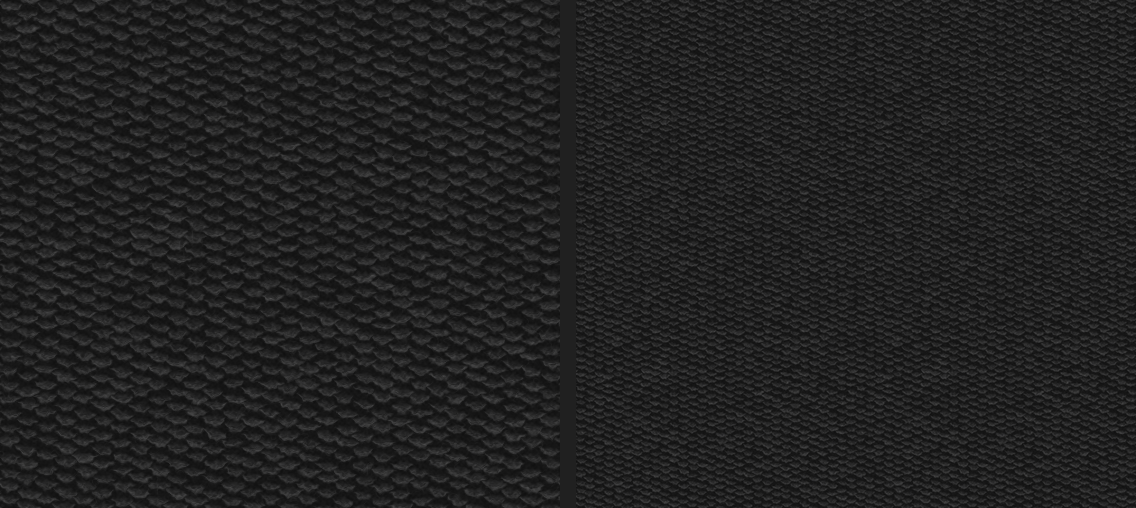
Left, the tile; right, the same tile 2 across and 2 down.
Give the GLSL for this texture, as a Shadertoy shader.

```glsl
const vec2 STITCHES = vec2(30.0, 35.0);   // columns (even) and rows
const vec2 HALF_SIZE = vec2(0.60, 0.36);  // stitch half extents, in cells
const vec2 JITTER = vec2(0.18, 0.20);     // position wander, in cells
const float TILT = 0.20;                  // fall towards the right
const float TILT_SPREAD = 0.5;
const float CURL = 0.30;                  // upward bend of both ends
const float TOP_HEIGHT = 0.75;            // top bulge relative to the bottom one
const float TOP_SOFTNESS = 0.62;
const float BOTTOM_SOFTNESS = 0.38;
const float FIBRE_STRENGTH = 0.7;
const float RAGGEDNESS = 0.17;
const float FUZZ_STRENGTH = 0.03;
const float NAP_STRENGTH = 0.22;
const float NO_WRAP = 4096.0;
const vec3 GAP_COLOR = vec3(0.083, 0.083, 0.083);
const vec3 YARN_COLOR = vec3(0.146, 0.146, 0.147);
const vec3 RIM_COLOR = vec3(0.228, 0.228, 0.229);

vec2 hash2(vec2 cell) {
    uvec2 v = uvec2(cell) * 1664525u + 1013904223u;
    v.x += v.y * 1664525u;
    v.y += v.x * 1664525u;
    v ^= v >> 16u;
    v.x += v.y * 1664525u;
    v.y += v.x * 1664525u;
    v ^= v >> 16u;
    return vec2(v & 65535u) / 65535.0;
}

float gradientAt(vec2 corner, vec2 offset, vec2 period) {
    float angle = 6.2832 * hash2(mod(corner, period)).x;
    return dot(vec2(cos(angle), sin(angle)), offset);
}

// Gradient noise, about -0.7 to 0.7, repeating after a whole period
float noise(vec2 p, vec2 period) {
    vec2 i = floor(p), f = p - i;
    vec2 u = f * f * f * (f * (f * 6.0 - 15.0) + 10.0);
    vec2 e = vec2(0.0, 1.0);
    return mix(
        mix(gradientAt(i, f, period), gradientAt(i + e.yx, f - e.yx, period), u.x),
        mix(gradientAt(i + e.xy, f - e.xy, period), gradientAt(i + e.yy, f - e.yy, period), u.x),
        u.y);
}

float tiledNoise(vec2 uv, vec2 period) {
    return noise(uv * period, period);
}

// One leaf-shaped stitch: x = coverage, y = rim light, z = tone
vec3 stitch(vec2 offset, vec2 id) {
    vec2 shape = hash2(id + 100.0);
    vec2 look = hash2(id + 200.0);
    vec2 q = offset / (HALF_SIZE * mix(vec2(0.9, 0.8), vec2(1.1, 1.15), shape));
    q.y += (TILT + TILT_SPREAD * (look.x - 0.5)) * q.x - CURL * q.x * q.x;

    // Strands run along the bent stitch
    vec2 seed = 20.0 + floor(200.0 * look);
    float strands = noise(vec2(q.x * 1.7 + q.y * 0.8, q.y * 2.4 - q.x * 0.7) + seed, vec2(NO_WRAP));
    float hairs = noise(vec2(q.x * 3.5, q.y * 3.6 - q.x * 2.0) + seed + 300.0, vec2(NO_WRAP));
    float fibre = 0.5 * strands + 0.7 * hairs;

    // Blurred top, firmer bottom
    float bulge = 1.0 - q.x * q.x;
    float height = q.y > 0.0 ? q.y / TOP_HEIGHT : -q.y;
    float softness = mix(BOTTOM_SOFTNESS, TOP_SOFTNESS, smoothstep(-0.4, 0.4, q.y));
    float coverage = 1.0 - smoothstep(-softness, softness, height - bulge + 0.6 * fibre);

    // Light gathers along the lower edge
    float fromBottom = q.y + max(bulge, 0.0);
    float rim = smoothstep(-0.15, 0.3, fromBottom) * (1.0 - smoothstep(0.3, 1.2, fromBottom));
    rim = clamp(rim * mix(0.65, 1.0, look.y) + FIBRE_STRENGTH * fibre, 0.0, 1.0);
    float tone = mix(0.93, 1.05, shape.x) + 0.25 * fibre;
    return vec3(coverage, rim, tone);
}

void mainImage(out vec4 fragColor, in vec2 fragCoord) {
    vec2 uv = fragCoord / iResolution.xy;

    // Slight drift of the rows and ragged yarn edges
    vec2 p = uv * STITCHES;
    p.y += 0.2 * tiledNoise(uv, vec2(7.0, 5.0));
    p += RAGGEDNESS * vec2(tiledNoise(uv, vec2(80.0, 90.0)), tiledNoise(uv, vec2(110.0, 95.0)));

    // Half-dropped columns of stitches, brighter yarn on top
    vec3 color = GAP_COLOR;
    for (int i = -1; i <= 1; i++) {
        float column = floor(p.x) + float(i);
        float drop = 0.5 * mod(column, 2.0);
        for (int j = -1; j <= 1; j++) {
            float row = floor(p.y - drop) + float(j);
            vec2 id = mod(vec2(column, row), STITCHES);
            vec2 center = vec2(column + 0.5, row + 0.5 + drop) + JITTER * (hash2(id) - 0.5);
            vec3 s = stitch(p - center, id);
            vec3 yarn = mix(YARN_COLOR, RIM_COLOR, s.y) * s.z;
            color = max(color, mix(GAP_COLOR, yarn, s.x));
        }
    }

    // Short nap hairs crossing on both diagonals
    float rising = noise(vec2(uv.x - uv.y, uv.x + uv.y) * vec2(140.0, 60.0), vec2(140.0, 60.0));
    float falling = noise(vec2(uv.x + uv.y, uv.x - uv.y) * vec2(130.0, 50.0), vec2(130.0, 50.0));
    color *= 1.0 + NAP_STRENGTH * (rising + falling);

    // Stray fuzz and fine grain
    float stray = max(1.0 - abs(tiledNoise(uv, vec2(64.0, 72.0))) * 8.0, 0.0);
    float patches = smoothstep(0.05, 0.4, tiledNoise(uv, vec2(45.0, 41.0)));
    color += FUZZ_STRENGTH * stray * patches;
    color += 0.5 * FUZZ_STRENGTH * tiledNoise(uv, vec2(230.0, 210.0));

    fragColor = vec4(color, 1.0);
}
```
